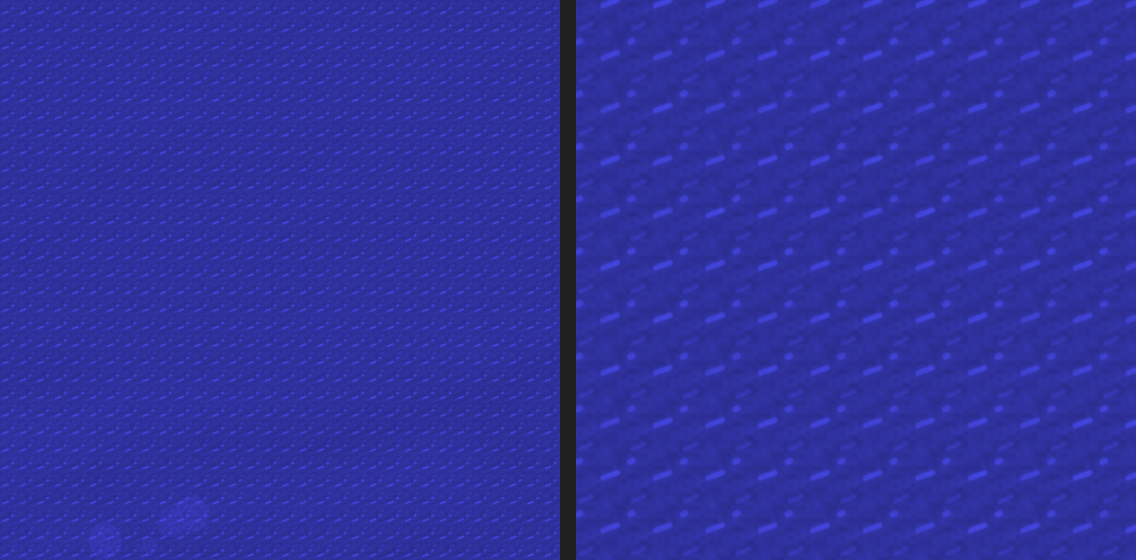
Left: the whole. Right: its middle third, enlarged.
Write a WebGL 1 fragment shader that draws this texture.

```glsl
precision highp float;
// Deep blue woven cloth: a 32 by 32 grid of one cell with slanted ridges,
// bright thread flecks and repeating grain. Broad diagonal shading and a
// few pale, worn spots near the bottom vary the repeats.

uniform vec2 u_resolution;

float hash(vec2 p) {
  vec3 q = fract(vec3(p.xyx) * 0.1031);
  q += dot(q, q.yzx + 33.33);
  return fract((q.x + q.y) * q.z);
}

// Value noise whose lattice wraps after the given period.
float noise(vec2 p, float period) {
  vec2 i = floor(p), f = fract(p);
  f = f * f * (3.0 - 2.0 * f);
  vec2 a = mod(i, period), b = mod(i + 1.0, period);
  return mix(mix(hash(a), hash(vec2(b.x, a.y)), f.x),
             mix(hash(vec2(a.x, b.y)), hash(b), f.x), f.y);
}

// Soft capsule around a centre, wrapped at the cell borders.
float fleck(vec2 p, vec2 centre, vec2 halfSpan, float radius, float blur) {
  vec2 d = fract(p - centre + 0.5) - 0.5;
  float t = clamp(dot(d, halfSpan) / dot(halfSpan, halfSpan), -1.0, 1.0);
  return 1.0 - smoothstep(radius - blur, radius + blur, length(d - halfSpan * t));
}

// Worn spot with a slightly ragged rim.
float spot(vec2 uv, vec2 centre, float radius) {
  float rim = radius + 0.006 * (noise(uv * 150.0, 256.0) - 0.5);
  return 1.0 - smoothstep(rim - 0.003, rim + 0.003, length(uv - centre));
}

void main() {
  vec2 uv = gl_FragCoord.xy / u_resolution;
  vec2 cloth = uv * 32.0;
  vec2 cell = floor(cloth);
  float blur = max(0.03, 20.0 / min(u_resolution.x, u_resolution.y));

  // Slanted ridges and fine grain, identical in every cell
  float light = 0.603;
  light += 0.016 * sin(6.2832 * (2.0 * cloth.y - cloth.x));
  light += 0.075 * (noise(cloth * 12.0, 12.0) - 0.5);
  light += 0.035 * (noise(cloth * vec2(4.0, 8.0), 8.0) - 0.5);

  // Bright threads and dots, a little uneven between cells
  float threads = fleck(cloth, vec2(0.32, 0.28), vec2(0.14, 0.05), 0.05, blur);
  threads = max(threads, 0.9 * fleck(cloth, vec2(0.72, 0.55), vec2(0.02, 0.01), 0.06, blur));
  threads = max(threads, 0.5 * fleck(cloth, vec2(0.85, 0.82), vec2(0.11, 0.05), 0.04, blur));
  light += 0.23 * threads * (0.8 + 0.2 * hash(cell + 7.0));

  // Broad folds rising to the right, stronger towards the bottom
  vec2 fold = vec2(uv.x + 0.35 * uv.y, uv.y - 0.35 * uv.x) * vec2(4.0, 13.0) + 40.0;
  float shade = 0.65 * noise(fold, 256.0) + 0.35 * noise(fold * 2.3, 256.0);
  light += (shade - 0.5) * mix(0.045, 0.018, smoothstep(0.15, 0.5, uv.y));

  // Pale wear with its own speckle
  float wear = spot(uv, vec2(0.188, 0.034), 0.030);
  wear = max(wear, spot(uv, vec2(0.342, 0.082), 0.032));
  wear = max(wear, 0.85 * spot(uv, vec2(0.309, 0.066), 0.027));
  wear = max(wear, 0.6 * spot(uv, vec2(0.266, 0.023), 0.016));
  light += wear * (0.035 + 0.07 * noise(uv * 256.0, 256.0));

  gl_FragColor = vec4(vec3(0.300, 0.311, 1.0) * clamp(light, 0.5, 0.87), 1.0);
}
```
